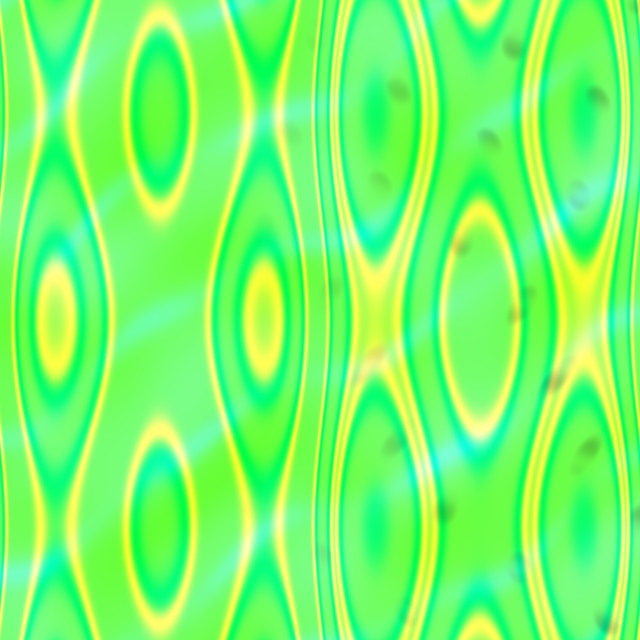
A Shadertoy shader for this background:

```glsl
const float TAU = 6.2831853;
const float COLUMNS = 3.0;         // wave repeats across
const float ROW_PERIOD = 0.647;    // height of one vertical repeat
const float ROW_AMOUNT = 0.5;      // vertical share of the height field
const float STEP_SHARPNESS = 4.0;  // softness of the step between halves
const float LINE_WIDTH = 0.105;    // contour width, in field units
const float LEVELS[6] = float[6](2.25, 1.45, -0.15, -1.15, -1.65, -2.6);
const float BASE_RED = 0.44;
const float YELLOW_GAIN = 0.56;
const float DARK_GAIN = 0.42;
const float BASE_BLUE = 0.37;
const float STREAK_SLOPE = 0.6;
const float STREAK_PERIOD = 0.225;
const float STREAK_BLUE = 0.3;
const float SMUDGE_DARKNESS = 0.22;

// Column waves riding on a high left half and a low right half
float heightField(vec2 p) {
    float columns = sin(TAU * COLUMNS * p.x);
    float halves = tanh(STEP_SHARPNESS * sin(TAU * p.x));
    float rows = ROW_AMOUNT * cos(TAU * (p.y - 0.5) / ROW_PERIOD);
    return columns + halves + rows;
}

// Paired contours: positive is the yellow side, negative the dark side
float contours(float h) {
    float sum = 0.0;
    float side = 1.0;
    for (int i = 0; i < 6; i++) {
        float t = (h - LEVELS[i]) / LINE_WIDTH;
        sum += side * t * exp(0.5 - 0.5 * t * t);
        side = -side;
    }
    return clamp(sum, -1.0, 1.0);
}

// Layered sines, roughly -1 to 1
float mottle(vec2 p) {
    float a = sin(13.0 * p.x + 2.0 * sin(9.0 * p.y + 1.0));
    float b = sin(21.0 * p.y + 1.6 * sin(11.0 * p.x));
    float c = sin(29.0 * p.x - 17.0 * p.y + 1.3 * sin(15.0 * p.y));
    return 0.38 * a + 0.38 * b + 0.24 * c;
}

// Wavering diagonal streaks that fade in and out
float streaks(vec2 p) {
    float bend = 0.028 * sin(10.0 * p.x + 3.0 * p.y) + 0.012 * sin(25.0 * p.x);
    float q = (p.y - STREAK_SLOPE * p.x + bend - 0.11) / STREAK_PERIOD;
    float d = abs(fract(q + 0.5) - 0.5);
    float fade = 0.6 + 0.4 * sin(17.0 * p.x + 8.0 * p.y);
    return fade * exp(-d * d / 0.012);
}

// A few faint dark marks, mostly toward the right
float smudges(vec2 p) {
    float spots = sin(31.0 * p.x + 2.0 * sin(8.0 * p.y)) * sin(23.0 * p.y - 9.0 * p.x);
    float hatch = 0.6 + 0.4 * sin(90.0 * p.y + 40.0 * p.x);
    return smoothstep(0.75, 1.0, spots) * hatch * smoothstep(0.25, 0.9, p.x);
}

void mainImage(out vec4 fragColor, in vec2 fragCoord) {
    vec2 uv = fragCoord / iResolution.xy;
    float line = contours(heightField(uv));
    float yellow = max(line, 0.0);
    float dark = max(-line, 0.0);
    float tint = mottle(uv);
    float streak = streaks(uv);

    // Red draws the contours, blue carries the mottling and streaks
    float red = BASE_RED + YELLOW_GAIN * yellow - DARK_GAIN * dark + 0.04 * tint;
    float blue = BASE_BLUE + 0.17 * tint + STREAK_BLUE * streak
               + 0.06 * dark - 0.04 * yellow;
    vec3 color = clamp(vec3(red, 0.995, blue), 0.0, 1.0);
    color *= 1.0 - SMUDGE_DARKNESS * smudges(uv);
    fragColor = vec4(color, 1.0);
}
```
